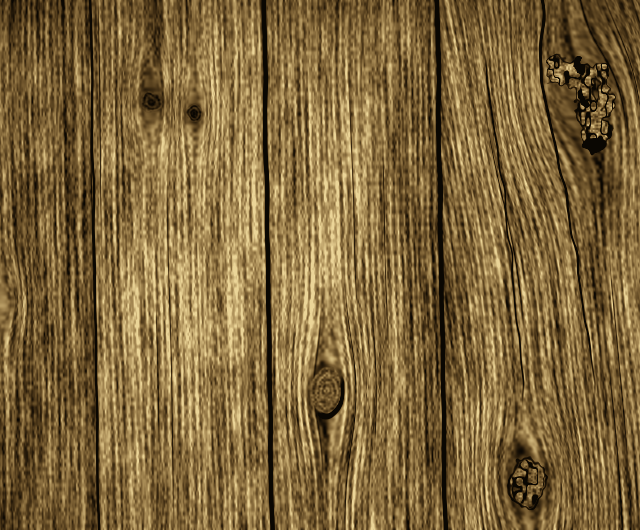
A Shadertoy shader for this texture:

```glsl
// Four weathered wooden planks with knots, bent grain, cracks and dark seams.

float hash(vec2 p) {
    return fract(sin(dot(p, vec2(127.1, 311.7))) * 43758.5);
}

// Value noise centred on zero
float noise(vec2 p) {
    vec2 i = floor(p), f = fract(p);
    f = f * f * (3. - 2. * f);
    return mix(mix(hash(i), hash(i + vec2(1, 0)), f.x),
               mix(hash(i + vec2(0, 1)), hash(i + 1.), f.x), f.y) - .5;
}

float blob(vec2 p, float x, float y, float w, float h) {
    vec2 d = (p - vec2(x, y)) / vec2(w, h);
    return exp(-dot(d, d));
}

// Sideways shift that parts the grain around a knot
float bend(vec2 p, float x, float y, float w, float h) {
    return -.85 * (p.x - x) * blob(p, x, y, w, h);
}

float stroke(float dist, float halfWidth) {
    float px = .8 / iResolution.y;
    return 1. - smoothstep(halfWidth - px, halfWidth + px, abs(dist));
}

float segment(vec2 p, vec2 a, vec2 b) {
    vec2 d = b - a;
    return length(p - a - d * clamp(dot(p - a, d) / dot(d, d), 0., 1.));
}

// Small dark knot with rings and a soft halo
float roundKnot(float tone, vec2 p, vec2 center, float radius) {
    float r = length(p - center) / radius + .3 * noise(p * 90.);
    tone *= 1. - .35 * exp(-r * r * .3);
    float rings = .27 + .07 * sin(r * 16.) + .2 * noise(p * 260.);
    tone = mix(tone, rings, 1. - smoothstep(.7, 1.1, r));
    return tone * (1. - .5 * exp(-r * r * 5.));
}

// Pale flaking wood broken by dark fissures
float bark(vec2 p) {
    float flakes = .58 + .4 * noise(p * 110.) + .35 * noise(p * 300.);
    return mix(.07, flakes, smoothstep(.02, .16, abs(noise(p * vec2(100, 65)))));
}

void mainImage(out vec4 fragColor, in vec2 fragCoord) {
    vec2 p = fragCoord / iResolution.y;
    float t = 1. - p.y;

    // Leaning planks of equal width
    float across = (p.x - .015 * t - .171 + .003 * noise(vec2(p.y * 14., 3))) / .327;
    float plank = clamp(floor(across), -1., 2.);
    float seam = clamp(floor(across + .5), 0., 2.);
    float seed = plank * 17.;

    // Grain coordinate
    float g = p.x - .015 * t - step(1.5, plank) * (.19 * t - .08 * t * t);
    g += bend(p, .285, .808, .035, .09) + bend(p, .366, .786, .03, .08);
    g += bend(p, .618, .262, .06, .13) + bend(p, 1.1, .81, .12, .19);
    g += bend(p, .995, .09, .07, .12) + bend(p, 0., .43, .04, .07);
    g += .008 * noise(vec2(p.x * 9., p.y * 3.5 + seed));

    // Fibres from broad streaks to fine pores
    float tone = plank < -.5 ? .475 : plank < .5 ? .55 : .515;
    tone += .1 * noise(vec2(g * 32. + seed, p.y * 2.5));
    tone += .2 * noise(vec2(g * 110. + seed, p.y * 5.));
    tone += .3 * noise(vec2(g * 260. + seed, p.y * 14.));
    tone += .28 * noise(vec2(g * 340., p.y * 130.));
    tone += .08 * noise(p * vec2(22, 14));
    float rings = sin(g * 500. + 6. * noise(vec2(g * 25. + seed, p.y * 2.)));
    tone += .085 * rings * (1. + noise(vec2(g * 18., p.y * 4.)));

    // Broad light and dark areas
    tone += .13 * blob(p, .62, .54, .07, .25) + .15 * blob(p, .592, .43, .011, .09);
    tone += .05 * blob(p, .33, .5, .16, .4) + .13 * blob(p, 1.19, .65, .03, .16);
    tone -= .07 * blob(p, .78, .45, .05, .5) + .15 * blob(p, 1.135, .61, .035, .13);
    tone -= .13 * blob(p, .6, .12, .017, .11) + .16 * blob(p, .295, .93, .01, .11);
    tone -= .15 * blob(p, .369, .88, .009, .09);

    // Scattered hairline cracks along the grain
    float cell = floor(g * 34.);
    float offset = fract(g * 34.) - .25 - .5 * hash(vec2(cell, 5));
    float reach = .12 + .3 * hash(vec2(cell, 9));
    float fade = 1. - smoothstep(.5, 1., abs(p.y - hash(vec2(cell, 2))) / reach);
    fade *= step(hash(vec2(cell, seed)), plank > .5 ? .6 : .1);
    tone *= 1. - .7 * fade * stroke(offset / 34., .0009);

    // Two long cracks in the last plank
    float x = p.x + .006 * noise(vec2(p.y * 25., 1));
    float crack = x - .985 - .26 * t + .1 * t * t - .037 * exp(-150. * t * t);
    tone *= 1. - .9 * stroke(crack, .0028 - .002 * t) * (1. - smoothstep(.65, .8, t));
    crack = x - .895 - .18 * t + .075 * t * t;
    tone *= 1. - .85 * stroke(crack, .0015) * (1. - smoothstep(.28, .35, abs(t - .43)));

    tone = roundKnot(tone, p, vec2(.285, .808), .021);
    tone = roundKnot(tone, p, vec2(.366, .786), .017);

    // Oval knot with a dark crescent
    vec2 d = (p - vec2(.616, .262)) / vec2(.031, .047);
    float r = length(d) + .12 * noise(p * 60.);
    float oval = .42 + .07 * sin(r * 22.) + .25 * noise(p * 240.);
    tone = mix(tone, oval, 1. - smoothstep(.9, 1.05, r));
    tone *= 1. - .3 * exp(-50. * (r - 1.05) * (r - 1.05));
    tone *= 1. - .95 * stroke(r * .035 - .035, .004) * smoothstep(.2, .9, d.x - d.y);

    // Large broken knot: pale core, slit and hollow
    float ragged = .022 * noise(p * 45.) + .014 * noise(p * 120.);
    tone *= 1. - .25 * blob(p, 1.1, .81, .08, .13);
    float core = min(segment(p, vec2(1.06, .865), vec2(1.095, .85)) - .024,
                     segment(p, vec2(1.105, .845), vec2(1.125, .75)) - .021);
    core = min(core, segment(p, vec2(1.14, .865), vec2(1.135, .81)) - .015) + ragged;
    tone = mix(tone, bark(p), 1. - smoothstep(-.003, .004, core));
    tone *= 1. - .55 * stroke(core - .002, .002);
    tone *= 1. - .9 * stroke(segment(p, vec2(1.09, .885), vec2(1.098, .81)) + ragged, .005);
    float hollow = length((p - vec2(1.127, .722)) * vec2(1, 1.4)) + ragged;
    tone = mix(tone, .05, 1. - smoothstep(.018, .024, hollow));

    // Lower broken knot with a dark notch above
    r = length((p - vec2(.995, .09)) / vec2(.037, .046)) + 12. * ragged;
    tone *= 1. - .3 * exp(-9. * (r - 1.1) * (r - 1.1));
    tone = mix(tone, bark(p + 3.) * .85, 1. - smoothstep(.8, .95, r));
    tone *= 1. - .6 * stroke(r * .04 - .038, .002);
    tone *= 1. - .65 * blob(p, .983, .15, .014, .016);

    // Seams and darkened corners
    float gap = abs(across - seam) * .327;
    tone *= 1. - .25 * exp(-gap * 140.);
    tone *= 1. - .95 * stroke(gap, seam < .5 ? .002 : .004);
    vec2 q = (p - vec2(.6, .48)) / vec2(.6, .52);
    tone *= 1.04 - .08 * pow(dot(q, q), 1.5) - .12 * smoothstep(.9, 1., p.y);

    // Contrast and warm tint
    tone = clamp(tone * 1.25 - .125, .04, .92);
    fragColor = vec4(tone * vec3(1, .64 + .29 * tone, .17 + .52 * tone), 1);
}
```
